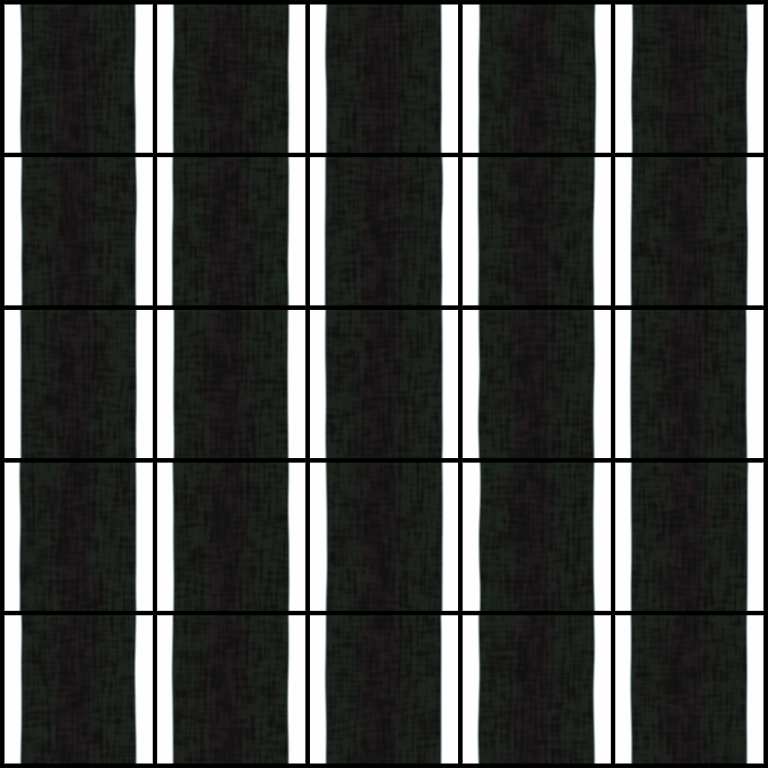
Write a Shadertoy shader that draws this pattern.

```glsl
// Five by five grid of tiles, each a dark woven band between two white strips,
// divided by thin black lines. Bands are distance functions with wandering edges;
// the cloth is stretched gradient noise tinted from moss green to plum.

const float TILES = 5.0;
const float LINE_WIDTH = 0.00586;   // fraction of the canvas
const float BAND_LEFT = 0.121;      // fractions of a tile
const float BAND_RIGHT = 0.877;

const vec3 LINE_BLACK = vec3(0.0, 0.0, 0.0);
const vec3 STRIP_WHITE = vec3(0.995, 0.995, 1.0);
const vec3 MOSS = vec3(0.112, 0.142, 0.112);
const vec3 PLUM = vec3(0.132, 0.098, 0.118);
const vec3 SHADE = vec3(0.068, 0.072, 0.062);

uint mixBits(uint n) {
    n = (n ^ (n >> 16)) * 0x7feb352du;
    n = (n ^ (n >> 15)) * 0x846ca68bu;
    return n ^ (n >> 16);
}

float hash(vec2 p) {
    ivec2 i = ivec2(floor(p));
    uint n = mixBits(uint(i.x) + mixBits(uint(i.y)));
    return float(n >> 8) / 16777216.0;
}

float cornerSlope(vec2 corner, vec2 offset) {
    float angle = 6.28319 * hash(corner);
    return dot(vec2(cos(angle), sin(angle)), offset);
}

// Gradient noise, roughly -0.7 to 0.7
float noise(vec2 p) {
    vec2 i = floor(p);
    vec2 f = p - i;
    vec2 u = f * f * f * (f * (f * 6.0 - 15.0) + 10.0);
    vec2 e = vec2(1.0, 0.0);
    float low = mix(cornerSlope(i, f), cornerSlope(i + e.xy, f - e.xy), u.x);
    float high = mix(cornerSlope(i + e.yx, f - e.yx), cornerSlope(i + e.xx, f - e.xx), u.x);
    return mix(low, high, u.y);
}

// Sideways drift of a band edge, in tile units
float edgeDrift(float y, vec2 seed) {
    return 0.012 * (hash(seed) - 0.5) + 0.009 * noise(vec2(y * 2.5, 0.5) + seed);
}

// Signed distance to the band, negative inside
float bandDistance(vec2 p, vec2 seed) {
    float left = BAND_LEFT + edgeDrift(p.y, seed);
    float right = BAND_RIGHT + edgeDrift(p.y, seed + 19.0);
    return max(left - p.x, p.x - right);
}

vec3 clothColor(vec2 p, vec2 seed) {
    // Threads: long upright streaks shared by all tiles, short cross threads per tile
    float streak = noise(vec2(p.x * 42.0, p.y * 2.5));
    float upright = noise(p * vec2(38.0, 9.0) + seed);
    float cross = noise(p * vec2(9.0, 36.0) + seed + 47.0);
    float grain = noise(p * 30.0 + seed + 83.0);
    float blotch = noise(p * 7.0 + seed + 131.0);

    // Plum gathers in the centre and in scattered flecks
    float offCentre = (p.x - 0.47) / 0.13;
    float centre = exp(-offCentre * offCentre);
    float plum = smoothstep(-0.15, 0.55,
        0.6 * centre - 0.02 + 0.5 * streak * centre + 0.45 * grain + 0.3 * blotch);
    float shade = smoothstep(-0.2, 0.65,
        0.1 + 0.15 * centre + 0.45 * streak + 0.45 * upright + 0.5 * cross + 0.3 * blotch);

    vec3 color = mix(mix(MOSS, PLUM, plum), SHADE, shade);
    float topHem = smoothstep(0.95, 0.985, p.y);
    return color + topHem * vec3(-0.01, 0.025, -0.005);
}

vec3 tileColor(vec2 p, vec2 seed, float softness) {
    float white = smoothstep(-softness, softness, bandDistance(p, seed));
    vec3 color = mix(clothColor(p, seed), STRIP_WHITE, white);
    float fringe = 4.0 * white * (1.0 - white);
    return color + fringe * vec3(-0.03, 0.02, 0.03);
}

// Coverage of the grid lines, centred on tile borders
float gridLines(vec2 p, float pitch, float pixel) {
    vec2 toBorder = (0.5 - abs(fract(p) - 0.5)) * pitch;
    float d = min(toBorder.x, toBorder.y) - 0.5 * LINE_WIDTH;
    return 1.0 - smoothstep(-0.6 * pixel, 0.6 * pixel, d);
}

void mainImage(out vec4 fragColor, in vec2 fragCoord) {
    vec2 uv = fragCoord / iResolution.xy;
    float pixel = 1.0 / min(iResolution.x, iResolution.y);

    // Outer lines lie wholly inside the canvas
    float pitch = (1.0 - LINE_WIDTH) / TILES;
    vec2 grid = (uv - 0.5 * LINE_WIDTH) / pitch;
    vec2 tile = floor(grid);
    vec2 seed = tile * vec2(211.0, 307.0) + 400.0;

    float softness = max(0.0022, pixel) / pitch;
    vec3 color = tileColor(fract(grid), seed, softness);
    color = mix(color, LINE_BLACK, gridLines(grid, pitch, pixel));
    fragColor = vec4(color, 1.0);
}
```
